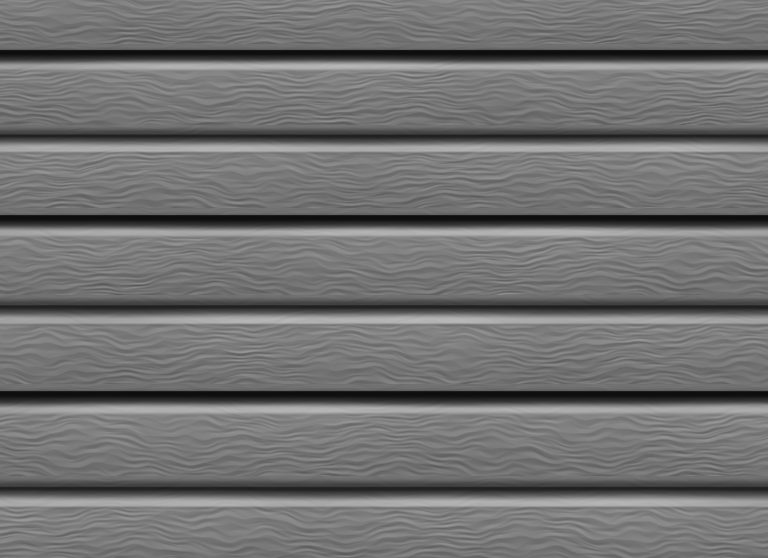
A Shadertoy shader for this texture:

```glsl
// Board layout, measured downward as a fraction of canvas height
const float FIRST_GROOVE = 0.0896;
const float BOARD_STEP = 0.1430;
const float STEP_GROWTH = 0.00245;

// Groove profile, as a fraction of one board
const float SOFT_START = 0.08;
const float LIP_END = 0.25;

// Tones
const float PANEL_TOP = 0.505;
const float PANEL_BOTTOM = 0.445;
const float LIP = 0.69;
const float BLACK = 0.055;
const float DEEP_SHADE = 0.20;
const float SOFT_SHADE = 0.26;
const float SOFT_LINE = 0.13;

// Embossed grain
const vec2 CELL_DENSITY = vec2(1.9, 17.0);
const float RIDGE_DENSITY = 88.0;
const float RIDGE_WEIGHT = 0.11;
const float EMBOSS_OFFSET = 0.018;
const float GRAIN_STRENGTH = 0.17;

vec2 hash2(vec2 p) {
    vec2 d = vec2(dot(p, vec2(127.1, 311.7)), dot(p, vec2(269.5, 183.3)));
    return fract(sin(d) * 43758.55);
}

// Distance to the nearest scattered point
float cellular(vec2 p) {
    vec2 cell = floor(p), local = fract(p);
    float nearest = 4.0;
    for (int j = -1; j <= 1; j++) {
        for (int i = -1; i <= 1; i++) {
            vec2 o = vec2(i, j);
            vec2 d = o + hash2(cell + o) - local;
            nearest = min(nearest, dot(d, d));
        }
    }
    return sqrt(nearest);
}

// Wavy displacement of the grain lines
float grainWarp(vec2 q, float seed) {
    return 0.060 * sin(1.3 * q.x + 3.1 * q.y + seed)
         + 0.032 * sin(3.7 * q.x - 5.3 * q.y + 2.3 * seed)
         + 0.016 * sin(8.3 * q.x + 9.1 * q.y + 4.1 * seed)
         + 0.006 * sin(17.9 * q.x - 13.0 * q.y + seed);
}

float grainHeight(vec2 q, float seed) {
    vec2 w = vec2(q.x + seed * 7.3, q.y + grainWarp(q, seed));
    float patches = 0.5 + 0.5 * sin(1.9 * q.x + 7.0 * q.y + 3.0 * seed)
                              * sin(0.8 * q.x - 4.0 * q.y + seed);
    float ridges = sin(RIDGE_DENSITY * w.y + 1.5 * sin(2.6 * w.x + 11.0 * q.y));
    return cellular(w * CELL_DENSITY) + RIDGE_WEIGHT * patches * ridges;
}

// Black undercut that opens onto the next lip
float deepGroove(float p, float panel, float lip, float aa) {
    float tone = mix(BLACK, DEEP_SHADE, smoothstep(0.04, 0.12, p));
    tone = mix(tone, lip, smoothstep(0.10, 0.20, p));
    float above = PANEL_BOTTOM - 0.05 * smoothstep(-0.05, 0.0, p);
    tone = mix(above, tone, smoothstep(-aa, aa, p));
    return mix(tone, panel, smoothstep(LIP_END - 0.03, LIP_END + 0.02, p));
}

// Rounded recess with a thin dark crease
float softGroove(float p, float panel, float lip, float aa) {
    float tone = mix(PANEL_BOTTOM, SOFT_SHADE, smoothstep(-0.065, 0.025, p));
    float crease = smoothstep(0.03, 0.05, p) * (1.0 - smoothstep(0.06, 0.11, p));
    tone = mix(tone, SOFT_LINE, crease);
    tone = mix(tone, lip, smoothstep(0.095, 0.205, p));
    float edge = smoothstep(LIP_END - 0.008 - aa, LIP_END + 0.008 + aa, p);
    float seam = 1.0 - smoothstep(0.0, 0.015 + aa, abs(p - LIP_END - 0.015));
    return mix(tone, panel, edge) - 0.04 * seam;
}

void mainImage(out vec4 fragColor, in vec2 fragCoord) {
    vec2 uv = fragCoord / iResolution.xy;
    float x = fragCoord.x / iResolution.y / BOARD_STEP;

    // Board coordinate: boards grow slightly toward the bottom
    float depth = 1.0 - uv.y - FIRST_GROOVE;
    float k = (sqrt(BOARD_STEP * BOARD_STEP + 4.0 * STEP_GROWTH * depth) - BOARD_STEP)
            / (2.0 * STEP_GROWTH);
    float aa = 0.8 / (iResolution.y * BOARD_STEP);
    float board = floor(k + SOFT_START);
    float p = k - board;
    float seed = 1.7 * board + 5.0;

    // Slow changes along each board
    float drift = sin(0.9 * x + seed) + 0.6 * sin(2.3 * x + 2.0 * seed);
    float lip = LIP * (1.0 + 0.025 * drift - 0.28 * (uv.x - 0.5) * (uv.x - 0.5));
    float panel = mix(PANEL_TOP, PANEL_BOTTOM, smoothstep(LIP_END, 0.92, p));
    panel += 0.005 * drift;

    // Grooves
    float bent = p + 0.004 * drift * smoothstep(0.03, 0.1, p)
               * (1.0 - smoothstep(0.16, 0.22, p));
    float tone = mod(board, 2.0) < 0.5 ? deepGroove(bent, panel, lip, aa)
                                       : softGroove(bent, panel, lip, aa);

    // Grain, lit from above and faint inside the grooves
    vec2 q = vec2(x, k);
    float emboss = grainHeight(q + vec2(0.0, EMBOSS_OFFSET), seed) - grainHeight(q, seed);
    float onPanel = smoothstep(LIP_END - 0.02, LIP_END + 0.06, p);
    float strength = GRAIN_STRENGTH * mix(0.22, 1.0, onPanel);
    tone += emboss * strength * smoothstep(0.0, 0.4, tone);

    fragColor = vec4(vec3(clamp(tone, 0.0, 1.0)), 1.0);
}
```
